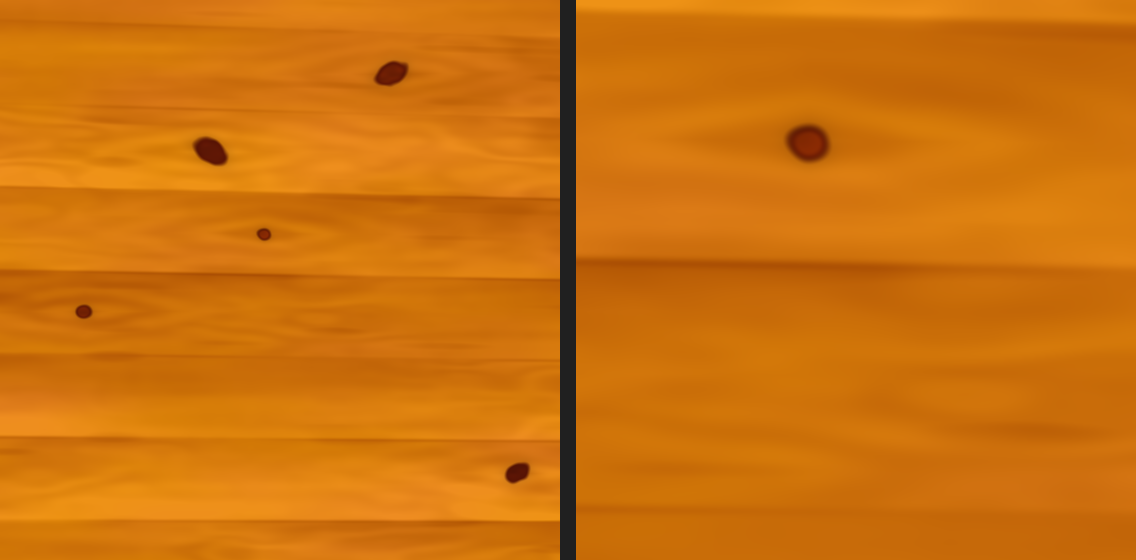
Left, the full canvas; right, a detail of the centre.
A Shadertoy shader for this texture:

```glsl
float hash(vec2 p) {
    p = fract(p * vec2(0.1031, 0.1147) + 0.37);
    p += dot(p, p.yx + 33.33);
    return fract((p.x + p.y) * p.x * 7.31);
}

float noise(vec2 p) {
    vec2 i = floor(p), f = fract(p);
    f = f * f * (3.0 - 2.0 * f);
    return mix(mix(hash(i), hash(i + vec2(1, 0)), f.x),
               mix(hash(i + vec2(0, 1)), hash(i + vec2(1, 1)), f.x), f.y);
}

float fbm(vec2 p) {
    return 0.55 * noise(p) + 0.3 * noise(p * 2.1 + 7.3) + 0.15 * noise(p * 4.3 + 19.1);
}

// Plank coordinate: whole numbers are the slightly fanned seams
float plankAt(vec2 p) {
    return (p.y * (1.0 + 0.035 * p.x) - 0.07) / 0.149;
}

vec2 knotCentre(float i) {
    return fract(vec2(0.472, 0.582) + i * vec2(0.226, 0.287));
}

float knotRadius(float i) {
    return 0.012 + 0.025 * fract(i * 0.7);
}

// Brightness of the wood on one plank
float woodTone(vec2 p, float id) {
    float across = plankAt(p) - id;
    float tone = 0.77 + 0.16 * cos(id * 1.57) + 0.42 * (0.45 - across);

    // Long streaks, broad to fine
    tone += 0.85 * (fbm(vec2(p.x * 1.4, p.y * 12.0) + id * 17.0) - 0.5);
    tone += 0.1 * (noise(vec2(p.x * 3.0, p.y * 70.0) + id * 5.0) - 0.5);

    // Wavy arches of growth rings
    float arch = fbm(vec2(p.x * 3.0, across * 1.6) + id * 31.0);
    float archZone = smoothstep(0.35, 0.7, noise(vec2(p.x * 2.0, id * 9.0 + 4.0)));
    tone += 0.08 * archZone * sin(arch * 30.0);

    // Pointed rings drawn out around the knots
    for (float i = 0.0; i < 5.0; i++) {
        vec2 centre = knotCentre(i);
        vec2 q = abs(p - centre) * vec2(1.0, 4.6);
        float spindle = mix(q.x + q.y, length(q), 0.4);
        spindle += 0.06 * (fbm(p * vec2(9.0, 22.0)) - 0.5);
        float samePlank = 1.0 - step(0.5, abs(floor(plankAt(centre)) - id));
        tone -= samePlank * exp(-spindle * 5.0) * (0.14 + 0.18 * sin(spindle * 42.0 + i));
    }
    return tone;
}

void mainImage(out vec4 fragColor, in vec2 fragCoord) {
    vec2 p = fragCoord / iResolution.xy;
    vec2 warped = p + vec2(0.0, 0.006) * (noise(p * vec2(3.0, 8.0)) - 0.5);

    // Blend the two planks that meet at the nearest seam
    float v = plankAt(p);
    float seam = floor(v + 0.5);
    float offset = v - seam;
    float tone = mix(woodTone(warped, seam - 1.0), woodTone(warped, seam),
                     smoothstep(-0.045, 0.045, offset));

    // Uneven dark seam and a few short resin streaks
    float seamDepth = smoothstep(0.25, 0.85, noise(vec2(p.x * 3.0, seam * 13.0 + 2.0)));
    tone -= (0.06 + 0.34 * seamDepth) * exp(-pow(offset / 0.022, 2.0));
    tone -= 0.2 * smoothstep(0.74, 0.97, noise(vec2(p.x * 5.0 + 3.0, v * 6.0)));

    // Broad light and soft mottling
    tone += 0.28 * (noise(p * vec2(2.0, 3.0) + 11.0) - 0.5);
    tone += 0.04 * (noise(p * vec2(38.0, 60.0)) - 0.5);
    tone = clamp(tone, -0.25, 1.15);

    // Amber ramp, drifting between yellow and pinkish orange
    vec3 color = mix(vec3(0.67, 0.31, 0.015), vec3(0.90, 0.53, 0.03), tone);
    color.b += 0.055 * tone * tone;
    float warmth = fbm(p * vec2(3.0, 11.0) + 40.0) - 0.5;
    color += vec3(0.0, -0.05, 0.09) * warmth * smoothstep(0.2, 0.8, tone);

    // Oval knots with a dark rim
    for (float i = 0.0; i < 5.0; i++) {
        float radius = knotRadius(i);
        float tilt = 0.55 * sin(i * 5.2);
        vec2 q = p - knotCentre(i);
        q = mat2(cos(tilt), sin(tilt), -sin(tilt), cos(tilt)) * q;
        q.y *= 1.15 + 22.0 * (radius - 0.012);
        float d = length(q) / radius + 0.2 * (noise(p * 70.0) - 0.5);
        float soft = 0.12 + 0.002 / radius;
        vec3 heart = mix(vec3(0.52, 0.16, 0.01), vec3(0.32, 0.07, 0.02), fract(i * 0.45));
        heart = mix(heart, vec3(0.34, 0.07, 0.015), smoothstep(0.5, 1.0, d));
        heart *= 0.92 + 0.16 * noise(p * vec2(60.0, 120.0));
        color *= 1.0 - 0.14 * exp(-2.5 * max(d - 0.9, 0.0));
        color = mix(color, heart, 1.0 - smoothstep(1.0 - soft, 1.0 + soft, d));
    }

    fragColor = vec4(clamp(color, 0.0, 1.0), 1.0);
}
```
